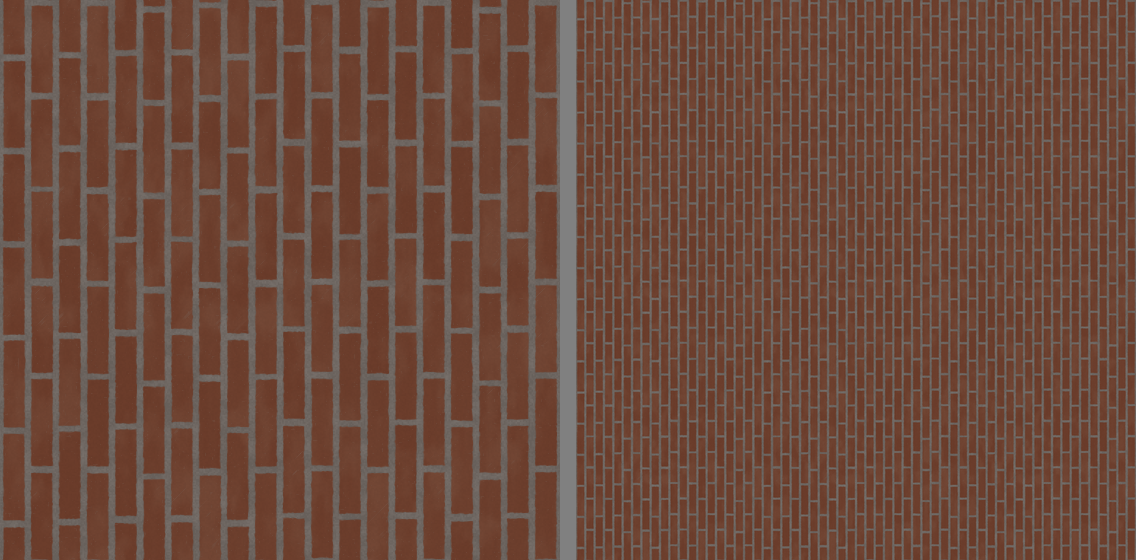
Left: one tile. Right: repeated 3 by 3.
A WebGL 1 fragment shader for this texture:

```glsl
precision highp float;

uniform vec2 u_resolution;

const vec2 GRID = vec2(20.0, 6.0);
const vec2 BRICK_HALF = vec2(0.0190, 0.0776);
const float CORNER_RADIUS = 0.0016;

const vec3 BRICK_DARK = vec3(0.415, 0.232, 0.163);
const vec3 BRICK_WORN = vec3(0.445, 0.275, 0.205);
const vec3 BRICK_DUST = vec3(0.460, 0.350, 0.300);
const vec3 MORTAR_DARK = vec3(0.405, 0.375, 0.355);
const vec3 MORTAR_LIGHT = vec3(0.465, 0.435, 0.415);

float hash(vec2 p) {
  vec3 q = fract(p.xyx * vec3(0.1031, 0.1030, 0.0973));
  q += dot(q, q.yzx + 33.33);
  return fract((q.x + q.y) * q.z);
}

// Value noise that wraps over the unit square
float noise(vec2 uv, vec2 cells, float seed) {
  vec2 p = uv * cells;
  vec2 i = floor(p);
  vec2 f = fract(p);
  f = f * f * (3.0 - 2.0 * f);
  vec2 a = mod(i, cells) + seed;
  vec2 b = mod(i + 1.0, cells) + seed;
  return mix(mix(hash(a), hash(vec2(b.x, a.y)), f.x),
             mix(hash(vec2(a.x, b.y)), hash(b), f.x), f.y);
}

float fbm(vec2 uv, vec2 cells, float seed) {
  float sum = 0.0;
  float amplitude = 0.533;
  for (int i = 0; i < 4; i++) {
    sum += amplitude * noise(uv, cells, seed);
    cells *= 2.0;
    seed += 17.0;
    amplitude *= 0.5;
  }
  return sum;
}

float roundedBox(vec2 p, vec2 halfSize, float radius) {
  vec2 q = abs(p) - halfSize + radius;
  return length(max(q, 0.0)) + min(max(q.x, q.y), 0.0) - radius;
}

// Upright bricks in staggered columns: xy = position in brick, zw = brick id
vec4 brickCell(vec2 uv) {
  vec2 p = uv * GRID;
  float column = floor(p.x);
  float jitter = (hash(vec2(column, 71.0)) - 0.5) * 0.10;
  p.y += 0.574 - 0.512 * mod(column, 2.0) + jitter;
  vec2 id = vec2(column, mod(floor(p.y), GRID.y));
  return vec4((fract(p) - 0.5) / GRID, id);
}

// Uneven brick outline with a slight shift per brick
float brickDistance(vec2 uv, vec4 cell) {
  vec2 shift = vec2(hash(cell.zw + 5.0), hash(cell.zw + 43.0)) - 0.5;
  float wobble = (noise(uv, vec2(90.0), 11.0) - 0.5) * 0.0014
               + (noise(uv, vec2(260.0), 29.0) - 0.5) * 0.0014;
  return roundedBox(cell.xy - shift * vec2(0.0010, 0.0022), BRICK_HALF, CORNER_RADIUS) + wobble;
}

vec3 brickColor(vec2 uv, vec2 id, float dist) {
  float cloud = fbm(uv, vec2(24.0, 16.0), 3.0);
  float brushed = noise(uv, vec2(120.0, 14.0), 61.0);
  float grain = noise(uv, vec2(384.0), 83.0);
  float tone = hash(id + 101.0);
  float worn = smoothstep(0.40, 0.75, cloud) * 0.65 + (brushed - 0.5) * 0.25 + (tone - 0.5) * 0.40;
  vec3 color = mix(BRICK_DARK, BRICK_WORN, clamp(worn + 0.12, 0.0, 1.0));

  // Dusty rim, pale specks and faint diagonal scratches
  float rim = smoothstep(-0.0024, 0.0, dist) * smoothstep(0.25, 0.75, noise(uv, vec2(150.0), 7.0));
  float speck = smoothstep(0.88, 0.98, noise(uv, vec2(300.0), 47.0));
  vec2 slanted = vec2(uv.x + uv.y, uv.y - uv.x);
  float scratch = smoothstep(0.87, 0.98, noise(slanted, vec2(22.0, 240.0), 131.0))
                * smoothstep(0.52, 0.75, cloud);
  color = mix(color, BRICK_DUST, clamp(rim * 0.45 + speck * 0.30 + scratch * 0.40, 0.0, 0.8));
  return color * (0.98 + 0.04 * grain);
}

vec3 mortarColor(vec2 uv, float dist) {
  float cloud = fbm(uv, vec2(40.0), 151.0);
  float grain = noise(uv, vec2(384.0), 173.0);
  float light = clamp(0.42 + (cloud - 0.5) * 1.2 + (grain - 0.5) * 0.7, 0.0, 1.0);
  float contact = 1.0 - smoothstep(0.0, 0.0022, dist);
  return mix(MORTAR_DARK, MORTAR_LIGHT, light) * (1.0 - 0.05 * contact);
}

void main() {
  vec2 uv = gl_FragCoord.xy / u_resolution;
  float edge = 0.0003 + 0.6 / min(u_resolution.x, u_resolution.y);
  vec4 cell = brickCell(uv);
  float dist = brickDistance(uv, cell);
  float mortar = smoothstep(-edge, edge, dist);
  vec3 color = mix(brickColor(uv, cell.zw, dist), mortarColor(uv, dist), mortar);
  gl_FragColor = vec4(color, 1.0);
}
```
